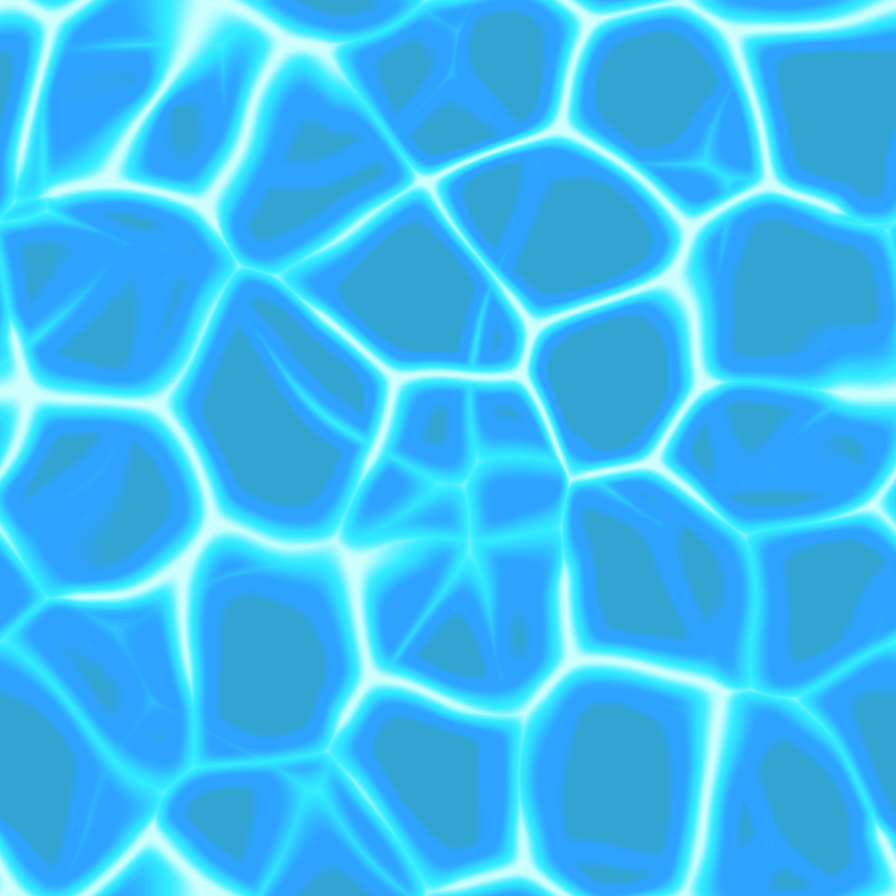
Reproduce this texture procedurally as a Shadertoy shader.

```glsl
// Sunlit pool water: a bright, curving web of caustic light over blue cells.
// Two wrapped Voronoi webs (sharp main lines, dim broad folds) are bent by
// periodic noise, merged into one distance and coloured by a soft ramp.

const vec3 DEEP_TEAL  = vec3(0.19, 0.64, 0.82);
const vec3 POOL_BLUE  = vec3(0.18, 0.64, 1.00);
const vec3 GLOW_CYAN  = vec3(0.19, 0.92, 1.00);
const vec3 LIGHT_CORE = vec3(0.80, 1.00, 1.00);

const float WEB_CELLS = 5.0;
const float FOLD_CELLS = 4.0;

float hash(vec2 p, float seed) {
    return fract(sin(dot(p, vec2(127.1, 311.7)) + seed * 17.3) * 43758.5453);
}

// Value noise that repeats after `period` cells.
float wrapNoise(vec2 uv, float period, float seed) {
    vec2 p = uv * period;
    vec2 cell = floor(p);
    vec2 f = fract(p);
    f = f * f * f * (f * (f * 6.0 - 15.0) + 10.0);
    vec2 a = mod(cell, period);
    vec2 b = mod(cell + 1.0, period);
    float low = mix(hash(a, seed), hash(vec2(b.x, a.y), seed), f.x);
    float high = mix(hash(vec2(a.x, b.y), seed), hash(b, seed), f.x);
    return mix(low, high, f.y);
}

vec2 warp(vec2 uv, float period, float amount, float seed) {
    vec2 n = vec2(wrapNoise(uv, period, seed), wrapNoise(uv, period, seed + 1.0));
    return uv + amount * (n - 0.5);
}

// Gap between the nearest point and a soft minimum of all the others:
// zero on cell borders, with webbed junctions and rounded cells.
float webDistance(vec2 uv, float period, float softness, float seed) {
    vec2 p = uv * period;
    vec2 cell = floor(p);
    float nearest = 1e3;
    float others = 0.0;
    for (int y = -2; y <= 2; y++) {
        for (int x = -2; x <= 2; x++) {
            vec2 id = cell + vec2(x, y);
            vec2 wrapped = mod(id, period);
            vec2 jitter = vec2(hash(wrapped, seed), hash(wrapped, seed + 1.0));
            float d = length(id + 0.5 + 0.88 * (jitter - 0.5) - p);
            others += exp(-max(d, nearest) / softness);
            nearest = min(nearest, d);
        }
    }
    return -softness * log(others) - nearest;
}

float softMin(float a, float b, float k) {
    float h = max(k - abs(a - b), 0.0) / k;
    return min(a, b) - 0.25 * h * h * k;
}

vec3 waterColor(float d) {
    vec3 color = mix(POOL_BLUE, DEEP_TEAL, smoothstep(0.29, 0.37, d));
    color = mix(GLOW_CYAN, color, smoothstep(0.09, 0.23, d));
    return mix(LIGHT_CORE, color, smoothstep(0.0, 0.11, d));
}

void mainImage(out vec4 fragColor, in vec2 fragCoord) {
    vec2 uv = fragCoord / iResolution.xy;

    // Bend the water so straight borders become curves
    vec2 bent = warp(uv, 4.0, 0.09, 3.0);
    bent = warp(bent, 9.0, 0.025, 7.0);

    // Main web: line width and brightness drift across the canvas
    float web = webDistance(bent, WEB_CELLS, 0.05, 11.0);
    web *= mix(0.7, 1.5, wrapNoise(uv, 6.0, 21.0));
    web += 0.10 * smoothstep(0.5, 0.8, wrapNoise(uv, 7.0, 31.0));

    // Folds: a second, dimmer web that never reaches full brightness
    float fold = webDistance(warp(uv, 5.0, 0.10, 41.0), FOLD_CELLS, 0.05, 53.0);
    fold += mix(0.08, 0.26, wrapNoise(uv, 5.0, 61.0));

    fragColor = vec4(waterColor(softMin(web, fold, 0.06)), 1.0);
}
```
